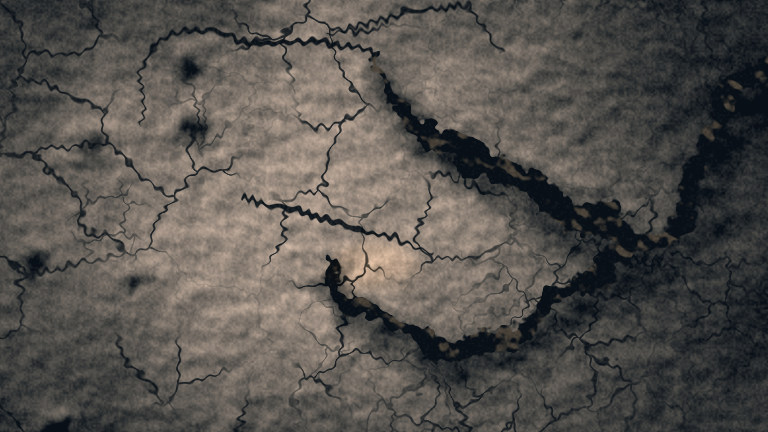
Reproduce this texture procedurally as a WebGL 2 fragment shader.

```glsl
#version 300 es
precision highp float;
// Weathered dark stone: a softly lit, grainy surface split by deep gorges,
// long scalloped fissures and a net of zigzag hairline cracks. Tone is built
// from noise relief, path distances and cell borders, then mapped to colour.
uniform vec2 u_resolution;
out vec4 fragColor;

// Path points: x, y, half width; a negative width ends a path.
const vec3 GORGES[16] = vec3[16](
  vec3(.87, .86, .004), vec3(.95, .71, .016), vec3(1.11, .63, .030),
  vec3(1.34, .50, .036), vec3(1.50, .445, .026), vec3(1.585, .50, .026),
  vec3(1.62, .65, .022), vec3(1.69, .78, .028), vec3(1.80, .86, -.012),
  vec3(.76, .39, .005), vec3(.80, .315, .014), vec3(.925, .235, .016),
  vec3(1.03, .185, .030), vec3(1.16, .225, .020), vec3(1.30, .305, .016),
  vec3(1.45, .42, -.030));
const vec3 FISSURES[16] = vec3[16](
  vec3(.325, .72, .002), vec3(.317, .83, .003), vec3(.37, .90, .004),
  vec3(.475, .935, .006), vec3(.60, .907, .007), vec3(.74, .907, .006),
  vec3(.88, .88, -.004), vec3(.555, .54, .004), vec3(.74, .50, .008),
  vec3(1.01, .425, -.002), vec3(.77, .92, .002), vec3(1.0, .99, .005),
  vec3(1.09, .975, .004), vec3(1.16, .88, -.002), vec3(1.62, 1.02, .004),
  vec3(1.66, .81, -.002));

vec2 hash2(vec2 p) {
  vec3 q = fract(p.xyx * vec3(.1031, .1030, .0973));
  q += dot(q, q.yzx + 33.33);
  return fract((q.xx + q.yz) * q.zy);
}

// Two independent channels of smooth noise, -1 to 1.
vec2 noise2(vec2 p) {
  vec2 i = floor(p), f = fract(p);
  f = f * f * (3. - 2. * f);
  vec2 low = mix(hash2(i), hash2(i + vec2(1, 0)), f.x);
  vec2 high = mix(hash2(i + vec2(0, 1)), hash2(i + 1.), f.x);
  return mix(low, high, f.y) * 2. - 1.;
}

float relief(vec2 p) {
  float h = 0., amp = 1.;
  for (int i = 0; i < 4; i++) {
    h += amp * noise2(p * vec2(.8, 1.1)).x;
    p = mat2(.8, .6, -.6, .8) * p * 2.1 + 7.3;
    amp *= .5;
  }
  return h;
}

// Signed distance to a set of tapering paths.
float pathDistance(vec2 p, vec3 path[16]) {
  float d = 9.;
  for (int i = 0; i < 15; i++) {
    vec3 a = path[i], b = path[i + 1];
    if (a.z < 0.) continue;
    vec2 ab = b.xy - a.xy, ap = p - a.xy;
    float t = clamp(dot(ap, ab) / dot(ab, ab), 0., 1.);
    d = min(d, length(ap - ab * t) - mix(a.z, abs(b.z), t));
  }
  return d;
}

// Distance to the border between the two nearest cells.
float cellBorder(vec2 p) {
  vec2 cell = floor(p), near = vec2(9), next = vec2(9);
  for (int y = -1; y <= 1; y++)
    for (int x = -1; x <= 1; x++) {
      vec2 c = cell + vec2(x, y), r = c + hash2(c + 31.) - p;
      if (dot(r, r) < dot(near, near)) { next = near; near = r; }
      else if (dot(r, r) < dot(next, next)) next = r;
    }
  return (dot(next, next) - dot(near, near)) / (2. * length(next - near) + 1e-4);
}

// Scattered pits: dark hollow below, lit lip above.
float pits(vec2 p) {
  vec2 cell = floor(p * 4.2);
  float sum = 0.;
  for (int y = -1; y <= 1; y++)
    for (int x = -1; x <= 1; x++) {
      vec2 c = cell + vec2(x, y), rnd = hash2(c + 5.);
      vec2 d = p - (c + rnd) / 4.2;
      vec2 hollow = (d - vec2(0, .4 * d.x)) / vec2(.035, .012 + .02 * rnd.y);
      vec2 lip = (d - vec2(.005, .045)) / vec2(.06, .03);
      sum += step(.3, rnd.x) * (.13 * exp(-dot(lip, lip)) - .38 * exp(-dot(hollow, hollow)));
    }
  return sum;
}

void main() {
  vec2 p = gl_FragCoord.xy / u_resolution.y;
  float away = length((p - vec2(.78, .53)) * vec2(.85, 1.1));
  float blur = max(.0025 + .004 * smoothstep(.3, 1., away), .8 / u_resolution.y);

  // Surface: falling light, broad swells, fine bumps, pits and a pale ledge.
  float tone = .575 - .44 * smoothstep(.12, 1., away);
  float lit = .35 + tone;
  tone += .10 * lit * (relief(p * 5. + vec2(-.12, .2)) - relief(p * 5.));
  tone += .13 * lit * (relief(p * 30. + vec2(-.25, .4)) - relief(p * 30.));
  tone += .07 * noise2(p * 4. + 11.).x;
  tone += pits(p + .018 * noise2(p * 28.)) * (1. - smoothstep(.6, .85, p.x));
  vec2 ledge = (p + .02 * noise2(p * 20.) - vec2(.86, .38)) / vec2(.10, .06);
  float pale = exp(-dot(ledge, ledge) * dot(ledge, ledge));
  tone += .12 * pale;

  // Hairline net, wide to the left and dense at the lower right.
  vec2 teeth = .0042 * sin(p.yx * vec2(225, 210) + 4. * noise2(p * 13.));
  vec2 zig = p + teeth + .007 * noise2(p * 58.) + .030 * noise2(p * 11.);
  float patchy = smoothstep(-.3, .3, noise2(p * 6.5 + 3.).y);
  float wide = cellBorder(zig * 5.) / 5.;
  float dense = cellBorder(zig * 10. + 4.) / 10.;
  float corner = smoothstep(.75, 1.25, p.x - .8 * p.y + .15);
  float net = (1. - smoothstep(0., blur + .002, wide - .001)) * (.15 + .8 * patchy);
  net *= 1. - .7 * corner;
  float sparse = max(corner, .6 * smoothstep(.1, .5, noise2(p * 4. + 21.).x));
  net = max(net, (1. - smoothstep(0., blur + .001, dense - .001)) * sparse * (.3 + .65 * patchy));
  tone = mix(tone, .06, net * .9);

  // Long scalloped fissures.
  float fissure = pathDistance(p + teeth + .004 * noise2(p * 58.) + .012 * noise2(p * 12.), FISSURES);
  tone = mix(tone, .05, .93 * (1. - smoothstep(-blur, blur, fissure)));

  // Gorges with broken rims, streaked floors and a shadow down the slope.
  vec2 rough = p + .022 * noise2(p * 15.) + .013 * noise2(p * 42.) + .007 * noise2(p * 95.);
  float shade = 1. - smoothstep(-.02, .07, pathDistance(rough + vec2(-.025, .045), GORGES));
  tone *= 1. - .62 * shade;
  tone += .10 * shade * (relief(p * 22. + vec2(-.3, .5)) - relief(p * 22.));
  float gorge = pathDistance(rough, GORGES);
  vec2 along = vec2(dot(p, vec2(.87, -.5)), dot(p, vec2(.5, .87)));
  float rubble = smoothstep(.1, .9, noise2(along * vec2(24, 60)).x + .5 * noise2(p * 85.).y);
  float inside = 1. - smoothstep(-blur, blur, gorge);
  tone = mix(tone, .03 + .22 * rubble, inside);

  // Film grain, then cold shadows to warm lights.
  tone += .045 * noise2(p * 210.).x;
  vec3 col = mix(vec3(.03, .06, .09), vec3(.27, .27, .26), clamp((tone - .04) / .23, 0., 1.));
  col += vec3(.35, .29, .25) * max(tone - .27, 0.) / .35;
  col += vec3(.03, .0, -.03) * (pale + inside * rubble);
  fragColor = vec4(col, 1);
}
```
